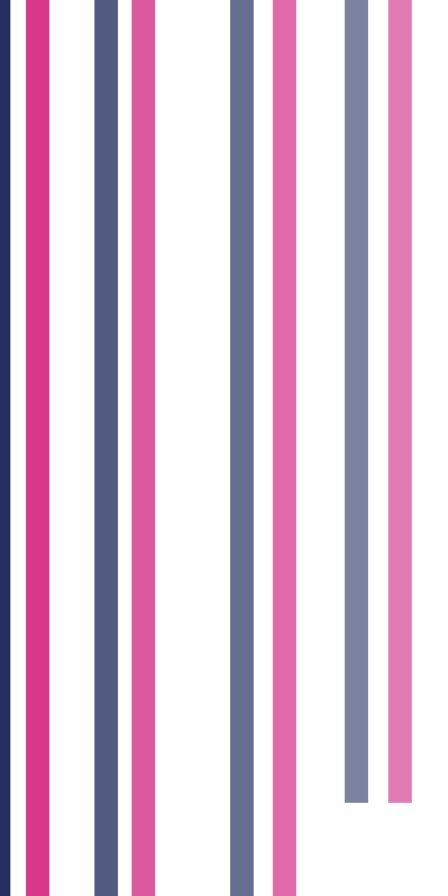
Write a Shadertoy shader that draws this background.

```glsl
// Vertical stripes on white: four pairs of a navy and a pink band, paler
// towards the right. Each band is a smoothed box drawn in a loop over the
// pairs; the last pair stops short of the bottom edge.

// Coverage of a band around centerX, open above bottomY; p is in canvas widths.
float band(vec2 p, float centerX, float bottomY, float pixel) {
    float edge = max(abs(p.x - centerX) - 0.0262, bottomY - p.y);
    return 1.0 - smoothstep(-0.75 * pixel, 0.75 * pixel, edge);
}

void mainImage(out vec4 fragColor, in vec2 fragCoord) {
    vec2 p = fragCoord / iResolution.x;
    float pixel = 1.0 / iResolution.x;
    float height = iResolution.y / iResolution.x;

    // Band centers of each pair: navy in x, pink in y
    vec2 centers[4] = vec2[4](
        vec2(-0.003, 0.084), vec2(0.237, 0.320),
        vec2(0.540, 0.635), vec2(0.7956, 0.893));

    vec3 color = vec3(1.0);
    for (int i = 0; i < 4; i++) {
        // Paler with each pair, with a larger first step
        float fade = i == 0 ? 0.0 : 0.1 + 0.1 * float(i);
        vec3 navy = mix(vec3(0.145, 0.19, 0.38), vec3(1.0), fade);
        vec3 pink = mix(vec3(0.85, 0.215, 0.54), vec3(0.92, 0.88, 0.97), fade);

        float bottomY = i == 3 ? 0.104 * height : -1.0;
        color = mix(color, navy, band(p, centers[i].x, bottomY, pixel));
        color = mix(color, pink, band(p, centers[i].y, bottomY, pixel));
    }
    fragColor = vec4(color, 1.0);
}
```
